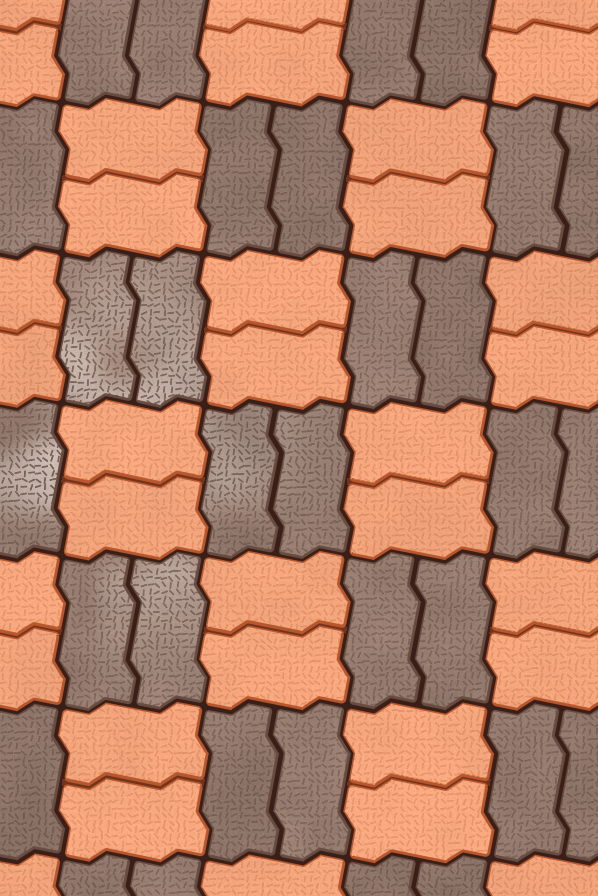
A WebGL 2 fragment shader for this texture:

```glsl
#version 300 es
precision highp float;
// Checkerboard of interlocking rubber pavers: paired orange and paired brown blocks.
// A zigzag profile warps the plane so every paver becomes a plain rectangle, which
// then gets a dark joint, a bevelled rim, embossed rods and a patch of glare.
uniform vec2 u_resolution;
out vec4 fragColor;

// Lengths are in canvas heights
const vec2 CELL = vec2(0.1598, 0.1687);
const vec2 ORIGIN = vec2(0.0677, 0.0425);
const float ZIGZAG = 0.0061;
const float CORNER = 0.007;
const float ROD_GRID = 0.0078;

const vec3 ORANGE = vec3(0.955, 0.650, 0.490);
const vec3 ORANGE_ROD = vec3(0.870, 0.545, 0.385);
const vec3 RUST = vec3(0.720, 0.340, 0.175);
const vec3 RUST_JOINT = vec3(0.440, 0.200, 0.110);
const vec3 BROWN = vec3(0.580, 0.478, 0.430);
const vec3 BROWN_ROD = vec3(0.455, 0.360, 0.318);
const vec3 BROWN_RIM = vec3(0.410, 0.300, 0.255);
const vec3 JOINT = vec3(0.225, 0.120, 0.090);
const vec3 GLARE = vec3(0.880, 0.830, 0.800);

float hash(vec2 p) {
  return fract(sin(dot(p, vec2(127.1, 311.7))) * 43758.55);
}

float noise(vec2 p) {
  vec2 i = floor(p), f = fract(p);
  f = f * f * (3.0 - 2.0 * f);
  return mix(mix(hash(i), hash(i + vec2(1, 0)), f.x),
             mix(hash(i + vec2(0, 1)), hash(i + vec2(1, 1)), f.x), f.y);
}

// Lopsided wave, two steep rises per cell side
float zigzag(float t) {
  float v = fract(2.0 * t) - 0.5;
  return sign(v) * min(abs(v) / 0.12, (0.5 - abs(v)) / 0.38);
}

// Shortening of a distance measured across a sloped edge of the given side length
float slopeScale(float t, float side) {
  float slope = (zigzag(t + 0.01) - zigzag(t - 0.01)) / 0.02 * ZIGZAG / side;
  return inversesqrt(1.0 + slope * slope);
}

// Distance to the nearest randomly turned rod, in grid units
float rodDistance(vec2 p) {
  vec2 base = floor(p);
  float d = 1.0;
  for (int y = -1; y <= 1; y++)
    for (int x = -1; x <= 1; x++) {
      vec2 id = base + vec2(x, y);
      float angle = 1.047 * floor(3.0 * hash(id)) + 0.5 * hash(id + 7.3);
      vec2 dir = vec2(cos(angle), sin(angle));
      vec2 jitter = 0.25 * (vec2(hash(id + 2.1), hash(id + 5.7)) - 0.5);
      vec2 v = p - id - 0.5 - jitter;
      v -= dir * clamp(dot(v, dir), -0.36, 0.36);
      d = min(d, length(v));
    }
  return d - 0.13;
}

// Uneven shine on the left of the paving
float glareAmount(vec2 p) {
  vec2 v = (p - vec2(0.12, 0.49)) / vec2(0.17, 0.18);
  return exp(-dot(v, v)) * smoothstep(0.2, 0.8, noise(p * 15.0 + 3.0));
}

void main() {
  float px = 1.0 / u_resolution.y;
  vec2 p = gl_FragCoord.xy * px;

  // Straighten the zigzag edges, then split each cell into two pavers
  vec2 q = (p - ORIGIN) / CELL;
  q += 0.022 * (vec2(noise(q * 0.7), noise(q * 0.7 + 31.0)) - 0.5);
  vec2 w = q - ZIGZAG / CELL * vec2(-zigzag(q.y), zigzag(q.x));
  vec2 cell = floor(w), f = fract(w);
  bool isOrange = mod(cell.x + cell.y, 2.0) < 0.5;
  vec2 split = isOrange ? vec2(1, 2) : vec2(2, 1);
  vec2 s = f * split;
  vec2 id = cell * 2.0 + floor(s);

  // Rounded distance to the paver outline, with each paver slightly shifted
  vec2 size = CELL / split * vec2(slopeScale(q.y, CELL.y), slopeScale(q.x, CELL.x));
  vec2 shift = 0.0012 * (vec2(hash(id), hash(id + 11.0)) - 0.5);
  vec2 low = fract(s) * size + shift;
  vec2 high = (1.0 - fract(s)) * size - shift;
  float inset = CORNER - length(max(CORNER - min(low, high), 0.0));
  bool inner = isOrange && abs(f.y - 0.5) * CELL.y < 0.004;
  bool shaded = min(high.x, low.y) < min(low.x, high.y);
  float gap = inner ? 0.0009 : (isOrange ? 0.0014 : 0.0024);
  float rim = shaded ? 0.0032 : 0.0017;

  // Embossed face with wear and tint per paver
  float rodEdge = px / ROD_GRID;
  float rod = 1.0 - smoothstep(-0.5 * rodEdge, 0.5 * rodEdge,
      rodDistance(p / ROD_GRID + floor(40.0 * hash(id + 3.0))));
  float glare = glareAmount(p);
  vec3 face = isOrange ? mix(ORANGE, ORANGE_ROD, 0.75 * rod)
      : mix(mix(BROWN, GLARE, 0.85 * glare), BROWN_ROD, rod * (0.75 + 0.2 * glare));
  float wear = noise(p * 28.0 + id) - 0.5;
  face *= 1.0 + (isOrange ? 0.035 : 0.09) * (hash(id + 5.0) - 0.5 + wear);
  face += 0.035 * (hash(floor(p * 700.0)) - 0.5);

  // Rim and joint
  vec3 rimColor = isOrange ? RUST : BROWN_RIM;
  float onFace = smoothstep(-0.7 * px, 0.7 * px, inset - gap - rim);
  float onPaver = smoothstep(-0.7 * px, 0.7 * px, inset - gap);
  vec3 color = mix(rimColor, face, onFace);
  color = mix(inner ? RUST_JOINT : JOINT, color, onPaver);
  fragColor = vec4(color, 1.0);
}
```
